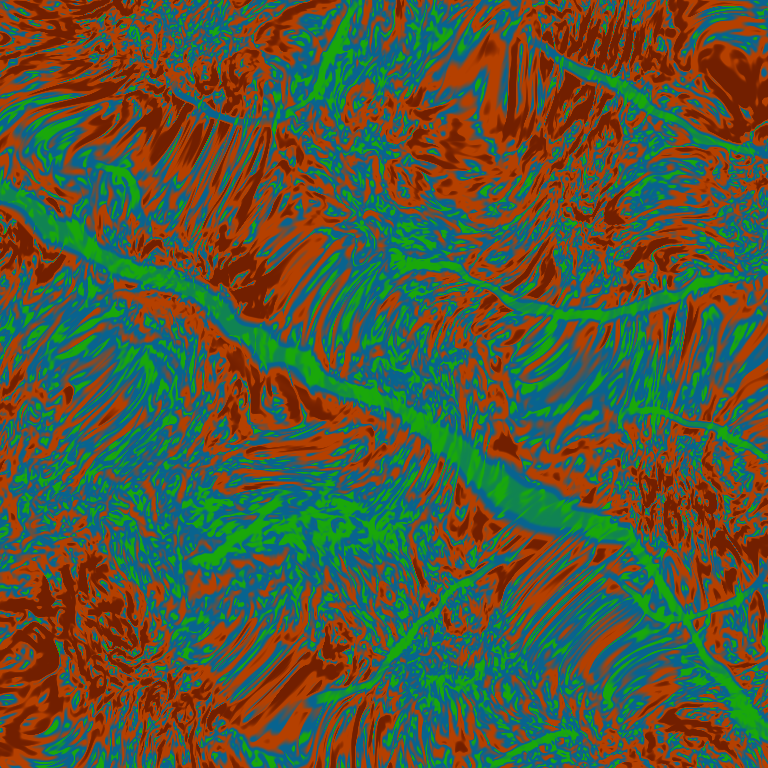
This texture map is drawn by a WebGL 1 fragment shader. Its source:

```glsl
precision highp float;
// Slope map of rugged terrain: green valley floors, blue gentle ground, orange steep faces.

uniform vec2 u_resolution;

// Colours from flat to steepest
const vec3 FLAT_GREEN   = vec3(0.10, 0.66, 0.04);
const vec3 GENTLE_BLUE  = vec3(0.03, 0.39, 0.56);
const vec3 STEEP_ORANGE = vec3(0.71, 0.25, 0.00);
const vec3 CLIFF_RED    = vec3(0.38, 0.09, 0.00);

// Steepness ranks (0 to 1) at which the colours change
const float GREEN_END    = 0.03;
const float BLUE_START   = 0.20;
const float BLUE_END     = 0.38;
const float ORANGE_START = 0.76;
const float CLIFF_START  = 0.93;

// Terrain
const int   OCTAVES        = 4;
const float BASE_FREQUENCY = 10.0;
const float CREASE         = 0.08;  // roundness of ridge and gully lines
const float SLOPE_VARIANCE = 0.23;  // expected variance of one creased octave
const float WARP           = 0.16;
const float STRETCH        = 0.65;  // below 1 draws the faces out
const float STREAK_ANGLE   = 1.1;

// Valleys
const float MAIN_WIDTH   = 0.019;
const float BRANCH_WIDTH = 0.008;
const float BRANCH_FREQUENCY = 2.7;

vec2 latticeGradient(vec2 cell) {
  vec3 h = fract(vec3(cell.xyx) * vec3(0.1031, 0.1030, 0.0973));
  h += dot(h, h.yzx + 33.33);
  float angle = 6.28318 * fract((h.x + h.y) * h.z);
  return vec2(cos(angle), sin(angle));
}

// Gradient noise: x is the value, yz its derivative
vec3 gradientNoise(vec2 p) {
  vec2 i = floor(p);
  vec2 f = p - i;
  vec2 u = f * f * f * (f * (f * 6.0 - 15.0) + 10.0);
  vec2 du = 30.0 * f * f * (f - 1.0) * (f - 1.0);
  vec2 e = vec2(1.0, 0.0);
  vec2 ga = latticeGradient(i);
  vec2 gb = latticeGradient(i + e);
  vec2 gc = latticeGradient(i + e.yx);
  vec2 gd = latticeGradient(i + 1.0);
  float a = dot(ga, f);
  float b = dot(gb, f - e);
  float c = dot(gc, f - e.yx);
  float d = dot(gd, f - 1.0);
  float value = mix(mix(a, b, u.x), mix(c, d, u.x), u.y);
  vec2 slope = mix(mix(ga, gb, u.x), mix(gc, gd, u.x), u.y)
             + du * vec2(mix(b - a, d - c, u.y), mix(c - a, d - b, u.x));
  return vec3(value, slope);
}

vec2 noiseOffset(vec2 p) {
  return vec2(gradientNoise(p).x, gradientNoise(p + 37.0).x);
}

// Squared slope of a creased fractal surface, scaled to unit variance
float squaredSlope(vec2 p) {
  vec2 q = p + WARP * noiseOffset(p * 4.0 + 5.0);
  float c = cos(STREAK_ANGLE), s = sin(STREAK_ANGLE);
  q = vec2(c * q.x + s * q.y, c * q.y - s * q.x) * vec2(STRETCH, 1.0);
  vec2 slope = vec2(0.0);
  float power = 0.0, frequency = BASE_FREQUENCY;
  for (int i = 0; i < OCTAVES; i++) {
    float weight = 1.0 - 0.25 * abs(float(i) - 1.0);
    vec3 n = gradientNoise(q * frequency + 19.0 * float(i) + 60.0);
    slope += weight * n.yz * n.x / sqrt(n.x * n.x + CREASE * CREASE);
    power += weight * weight;
    frequency *= 2.0;
  }
  return dot(slope, slope) / (power * SLOPE_VARIANCE);
}

// Signed distance above the main valley, which falls from upper left to lower right
float mainValley(vec2 p) {
  float course = 0.755 - 0.57 * p.x - 0.135 * smoothstep(0.8, 1.0, p.x);
  return 0.87 * (p.y - course);
}

float branchDistance(vec2 p) {
  vec3 n = gradientNoise(p * BRANCH_FREQUENCY + 11.3);
  return abs(n.x) / (BRANCH_FREQUENCY * length(n.yz) + 0.1);
}

float channel(float dist, float width) {
  return 1.0 - smoothstep(0.35 * width, width, dist);
}

vec3 slopeColor(float rank) {
  vec3 color = mix(FLAT_GREEN, GENTLE_BLUE, smoothstep(GREEN_END, BLUE_START, rank));
  color = mix(color, STEEP_ORANGE, clamp((rank - BLUE_END) / (ORANGE_START - BLUE_END), 0.0, 1.0));
  return mix(color, CLIFF_RED, 0.8 * smoothstep(CLIFF_START, 1.0, rank));
}

void main() {
  vec2 p = gl_FragCoord.xy / min(u_resolution.x, u_resolution.y);
  vec2 bent = p + 0.03 * noiseOffset(p * 7.0 + 3.0) + 0.012 * noiseOffset(p * 24.0);
  float across = mainValley(bent);
  float patches = gradientNoise(p * 5.0 + 23.0).x;

  // Broad relief: gentler ground south of the valley and in scattered basins
  float south = (across + 0.13) / 0.12;
  float relief = 1.4 * patches + 0.6 * gradientNoise(p * 11.0 + 41.0).x
               + 0.12 - 0.35 * exp(-south * south);
  float rank = 1.0 - exp(-0.5 * squaredSlope(p) * exp(2.0 * relief));
  rank += 0.12 * (1.0 - rank) * gradientNoise(p * vec2(30.0, 100.0)).x;

  // Broken scarp along the lower valley side
  float scarp = (across + 0.033) / 0.008;
  float scarpMask = smoothstep(0.1, 0.2, p.x) * (1.0 - smoothstep(0.45, 0.6, p.x));
  rank = mix(rank, 0.98, 0.85 * scarpMask * exp(-scarp * scarp));

  // Valley floors: one trunk that widens into a basin, and thin branches
  float basin = (p.x - 0.65) / 0.1;
  float trunkWidth = MAIN_WIDTH + 0.025 * exp(-basin * basin) + 0.02 * patches;
  float trunk = channel(abs(across), trunkWidth);
  float branchMask = smoothstep(-0.12, 0.12, gradientNoise(p * 4.0 + 71.0).x);
  float branch = branchMask * channel(branchDistance(bent), BRANCH_WIDTH);
  rank = mix(rank, 0.12 * rank, max(trunk, branch));

  gl_FragColor = vec4(slopeColor(rank), 1.0);
}
```
